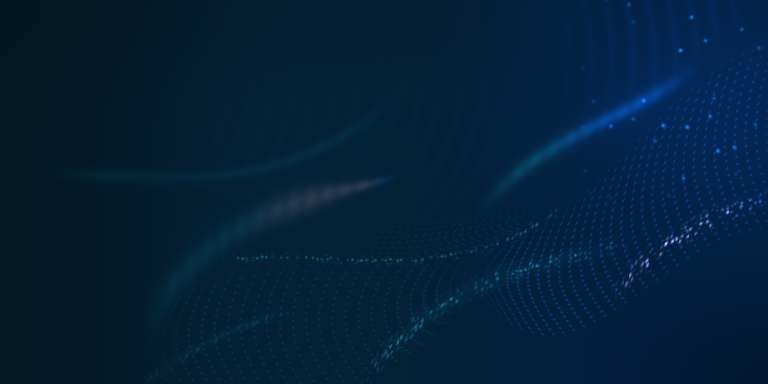
A WebGL 1 fragment shader for this background:

```glsl
precision highp float;
// Dark navy backdrop crossed by soft glowing ridges and waves of tiny dots.
// Ridges are cubic curves y(x); dot sheets are grids stretched between two
// such curves; sparkles are hashed points in jittered cells.

uniform vec2 u_resolution;

// Colours
const vec3 EDGE_DARK = vec3(0.010, 0.088, 0.142);
const vec3 MID_TEAL = vec3(0.016, 0.128, 0.208);
const vec3 RIGHT_BLUE = vec3(0.010, 0.118, 0.238);
const vec3 HAZE = vec3(0.0, 0.036, 0.10);
const vec3 TEAL = vec3(0.02, 0.25, 0.28);
const vec3 BLUE = vec3(0.02, 0.20, 0.47);
const vec3 TAUPE = vec3(0.15, 0.10, 0.10);
const vec3 DOT_BLUE = vec3(0.04, 0.24, 0.52);
const vec3 DOT_TEAL = vec3(0.10, 0.31, 0.36);
const vec3 LILAC = vec3(0.66, 0.52, 0.78);

// Curves: x span, and heights at four evenly spaced x (canvas is 2 by 1)
const vec2 BLUE_SPAN = vec2(1.22, 1.84);
const vec4 BLUE_RIDGE = vec4(0.425, 0.605, 0.715, 0.845);
const vec2 FAINT_SPAN = vec2(0.06, 1.10);
const vec4 FAINT_RIDGE = vec4(0.549, 0.537, 0.582, 0.815);
const vec2 TAUPE_SPAN = vec2(0.36, 1.06);
const vec4 TAUPE_RIDGE = vec4(0.135, 0.385, 0.487, 0.550);
const vec2 LINE_SPAN = vec2(0.54, 1.50);
const vec4 LINE_RIDGE = vec4(0.316, 0.326, 0.335, 0.490);
const vec2 TEAL_SPAN = vec2(0.92, 1.66);
const vec4 TEAL_RIDGE = vec4(-0.020, 0.212, 0.313, 0.375);
const vec2 LILAC_SPAN = vec2(1.58, 2.06);
const vec4 LILAC_RIDGE = vec4(0.215, 0.365, 0.447, 0.510);
const vec2 CORNER_SPAN = vec2(0.34, 0.80);
const vec4 CORNER_RIDGE = vec4(-0.025, 0.080, 0.155, 0.195);

const float DOT_RADIUS = 0.0031;
const float RIB_SPACING = 0.055;
const float TAU = 6.2832;

float hash(vec2 p) {
  return fract(sin(dot(p, vec2(127.1, 311.7))) * 43758.5453);
}

// Cubic through four heights spread evenly over the span
float curve(float x, vec2 span, vec4 h) {
  float t = 3.0 * (x - span.x) / (span.y - span.x);
  float a = t - 1.0, b = t - 2.0, c = t - 3.0;
  return -h.x * a * b * c / 6.0 + h.y * t * b * c / 2.0
       - h.z * t * a * c / 2.0 + h.w * t * a * b / 6.0;
}

// Signed distance to a curve, positive above it
float curveDist(vec2 p, vec2 span, vec4 h) {
  float y = curve(p.x, span, h);
  float slope = (curve(p.x + 0.01, span, h) - y) / 0.01;
  return (p.y - y) / sqrt(1.0 + slope * slope);
}

float bell(float d, float width) {
  return exp(-d * d / (width * width));
}

// One inside the span, fading out over its ends
float ends(float x, vec2 span, float soft) {
  return smoothstep(span.x, span.x + soft, x)
       * (1.0 - smoothstep(span.y - soft, span.y, x));
}

float ridge(vec2 p, vec2 span, vec4 h, float width, float soft) {
  return bell(curveDist(p, span, h), width) * ends(p.x, span, soft);
}

// Points of random strength in jittered cells
float sparkles(vec2 q, float cell, float radius, float density) {
  vec2 id = floor(q / cell);
  vec2 jitter = 0.5 + 0.6 * (vec2(hash(id), hash(id + 17.3)) - 0.5);
  float chance = hash(id + 41.7);
  float d = length((fract(q / cell) - jitter) * cell);
  return bell(d, radius) * step(1.0 - density, chance) * (0.2 + 0.8 * hash(id + 5.1));
}

// Sparkles gathered along a curve
float beads(vec2 p, vec2 span, vec4 h, float width, float density) {
  float d = curveDist(p, span, h);
  return sparkles(vec2(p.x, d + 0.006), 0.013, 0.0040, density) * bell(d, width) * ends(p.x, span, 0.09);
}

// Bowed columns of dots between a lower and an upper curve
float sheet(vec2 p, vec2 span, vec4 low, vec4 high, float rows, float column) {
  float base = curve(p.x, span, low);
  float rise = max(curve(p.x, span, high) - base, 0.02);
  float v = (p.y - base) / rise;
  float u = (p.x + 0.07 * sin(3.0 * v)) / column;
  vec2 d = (fract(vec2(u, v * rows)) - 0.5) * vec2(column, rise / rows);
  float inside = smoothstep(-0.02, 0.04, v) * (1.0 - smoothstep(0.85, 1.02, v));
  return bell(length(d), DOT_RADIUS) * inside * ends(p.x, span, 0.16);
}

void main() {
  vec2 p = gl_FragCoord.xy / u_resolution * vec2(2.0, 1.0);

  // Backdrop, right-hand haze and dim lower corner
  vec3 col = mix(EDGE_DARK, MID_TEAL, smoothstep(-0.05, 0.8, p.x));
  col = mix(col, RIGHT_BLUE, smoothstep(0.95, 1.75, p.x));
  vec2 hazeOffset = (p - vec2(1.87, 0.74)) / vec2(0.38, 0.32);
  col += HAZE * exp(-dot(hazeOffset, hazeOffset));
  col *= 1.0 - 0.2 * smoothstep(1.45, 2.0, p.x) * (1.0 - smoothstep(0.0, 0.38, p.y));
  col *= 1.0 - 0.08 * bell(p.y - 1.0, 0.2) * (1.0 - smoothstep(0.9, 1.5, p.x));

  // Faint bowed ribs above the ridges
  float bow = p.y - 0.85;
  float rib = pow(0.5 + 0.5 * cos(TAU * (p.x + 0.9 * bow * bow) / RIB_SPACING), 3.0);
  float above = smoothstep(0.0, 0.05, curveDist(p, BLUE_SPAN, BLUE_RIDGE));
  col += rib * vec3(0.0, 0.014, 0.040) * above * ends(p.x, vec2(1.3, 2.2), 0.35) * smoothstep(0.6, 0.85, p.y);
  col += rib * vec3(0.0, 0.009, 0.015) * bell(p.y - 0.63, 0.13) * ends(p.x, vec2(0.4, 1.5), 0.35);

  // Soft glowing ridges
  float lumps = 0.88 + 0.12 * cos(TAU * p.x / 0.045);
  vec3 blueTint = mix(TEAL * 0.85, BLUE, smoothstep(1.38, 1.62, p.x));
  col += blueTint * lumps * 0.68 * ridge(p, BLUE_SPAN, BLUE_RIDGE, 0.017, 0.17);
  col += blueTint * 0.08 * ridge(p, BLUE_SPAN, BLUE_RIDGE, 0.055, 0.2);
  vec3 taupeTint = mix(TEAL * 0.27, TAUPE, smoothstep(0.58, 0.82, p.x));
  taupeTint = mix(taupeTint, BLUE * 0.35, smoothstep(0.95, 1.01, p.x));
  float taper = mix(0.032, 0.010, smoothstep(0.75, 1.0, p.x));
  col += taupeTint * lumps * ridge(p, TAUPE_SPAN, TAUPE_RIDGE, taper, 0.1);
  col += TEAL * 0.16 * ridge(p, FAINT_SPAN, FAINT_RIDGE, 0.015, 0.25);
  col += TEAL * 0.13 * ridge(p, TEAL_SPAN, TEAL_RIDGE, 0.020, 0.2);
  col += TEAL * 0.12 * ridge(p, CORNER_SPAN, CORNER_RIDGE, 0.012, 0.15);

  // Dot sheets: right, lower left and centre
  float rightDots = sheet(p, vec2(1.22, 2.10), vec4(0.27, 0.14, 0.33, 0.35),
                          vec4(0.36, 0.51, 0.80, 0.90), 25.0, 0.027);
  col += DOT_BLUE * 0.5 * rightDots;
  float leftDots = sheet(p, vec2(0.36, 1.26), vec4(-0.02, -0.03, 0.02, 0.25),
                         vec4(0.16, 0.325, 0.33, 0.35), 20.0, 0.034);
  col += DOT_TEAL * 0.24 * leftDots;
  float midDots = sheet(p, vec2(0.86, 1.48), vec4(0.33, 0.32, 0.36, 0.45),
                        vec4(0.42, 0.42, 0.45, 0.52), 7.0, 0.020);
  col += DOT_TEAL * 0.17 * midDots;

  // Bead trails along the sharper ridges
  col += DOT_TEAL * 0.9 * beads(p, LINE_SPAN, LINE_RIDGE, 0.009, 0.7);
  col += DOT_TEAL * 1.1 * beads(p, TEAL_SPAN, TEAL_RIDGE, 0.018, 0.55);
  vec3 lilacTint = mix(LILAC, DOT_BLUE, smoothstep(1.84, 2.0, p.x));
  col += lilacTint * 1.5 * beads(p, LILAC_SPAN, LILAC_RIDGE, 0.016, 0.6);
  col += DOT_TEAL * 0.4 * beads(p, CORNER_SPAN, CORNER_RIDGE, 0.010, 0.6);

  // Loose bright points in the upper right
  float loose = smoothstep(1.4, 1.75, p.x) * smoothstep(0.42, 0.6, p.y);
  col += vec3(0.10, 0.40, 0.80) * loose * sparkles(p, 0.065, 0.0048, 0.45);

  gl_FragColor = vec4(col, 1.0);
}
```
